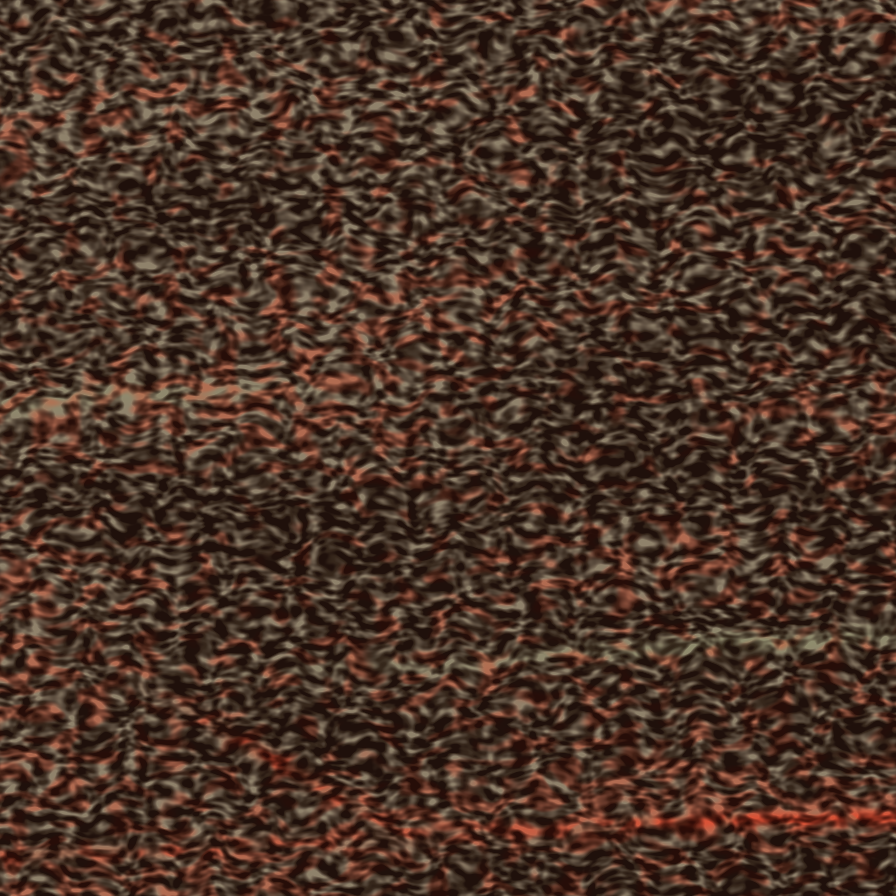
Write a WebGL 2 fragment shader that draws this texture.

```glsl
#version 300 es
precision highp float;
// Coarse brown grain, like rough bark or weathered leather, crossed by a few
// pale and rusty streaks. Warped, flattened gradient noise sets the tone,
// a five-stop ramp colours it and slower noise tints some grains red.

uniform vec2 u_resolution;
out vec4 fragColor;

const vec2 GRAIN_FREQ = vec2(58.0, 100.0);   // grains across and up the canvas
const vec2 BROAD_FREQ = vec2(2.5, 9.0);      // slow bands of light and dark
const vec2 TINT_FREQ = vec2(34.0, 62.0);     // clusters of rusty grains
const float FINE_WEIGHT = 0.5;
const float GRAIN_CONTRAST = 4.2;            // brings the noise to unit spread
const float BROAD_CONTRAST = 0.9;
const float WARP_FREQ = 22.0;
const float WARP_AMOUNT = 0.012;

const vec3 SHADOW = vec3(0.125, 0.062, 0.045);
const vec3 UMBER = vec3(0.22, 0.15, 0.11);
const vec3 BROWN = vec3(0.31, 0.24, 0.20);
const vec3 TAN = vec3(0.42, 0.34, 0.29);
const vec3 CREAM = vec3(0.58, 0.50, 0.43);
const vec3 RUST_TINT = vec3(1.20, 0.84, 0.74);
const vec3 OLIVE_TINT = vec3(0.97, 1.02, 0.98);
const vec3 PALE_TINT = vec3(1.0, 1.08, 1.02);
const vec3 RED_TINT = vec3(1.28, 0.72, 0.60);

float hash(vec2 p) {
    return fract(sin(dot(p, vec2(127.1, 311.7))) * 43758.5453);
}

// Dot product of a random unit gradient with the offset from its corner.
float corner(vec2 cell, vec2 offset) {
    float angle = 6.2832 * hash(cell);
    return dot(vec2(cos(angle), sin(angle)), offset);
}

float gradientNoise(vec2 p) {
    vec2 i = floor(p), f = fract(p);
    vec2 u = f * f * f * (f * (f * 6.0 - 15.0) + 10.0);
    vec2 e = vec2(1.0, 0.0);
    float low = mix(corner(i, f), corner(i + e.xy, f - e.xy), u.x);
    float high = mix(corner(i + e.yx, f - e.yx), corner(i + e.xx, f - e.xx), u.x);
    return mix(low, high, u.y);
}

// Soft stroke through a centre, fading along its length and across its width.
float streak(vec2 p, vec2 centre, float slope, float halfLength, float width) {
    vec2 d = p - centre;
    d.y -= slope * d.x;
    d /= vec2(halfLength, width);
    return exp(-dot(d, d));
}

// Tone runs in standard deviations around the middle brown.
vec3 toneRamp(float t) {
    vec3 c = mix(SHADOW, UMBER, smoothstep(-1.3, -0.25, t));
    c = mix(c, BROWN, clamp((t + 0.25) / 0.7, 0.0, 1.0));
    c = mix(c, TAN, clamp((t - 0.45) / 0.75, 0.0, 1.0));
    return mix(c, CREAM, clamp((t - 1.2) / 0.9, 0.0, 1.0));
}

void main() {
    vec2 p = gl_FragCoord.xy / u_resolution;

    // Tilt the grains locally so that rows wander
    vec2 warp = vec2(gradientNoise(p * WARP_FREQ + 31.7),
                     gradientNoise(p * WARP_FREQ + 75.3));
    vec2 q = p + WARP_AMOUNT * warp;

    // Grain at two scales, over broad bands
    float grain = gradientNoise(q * GRAIN_FREQ)
                + FINE_WEIGHT * gradientNoise(q * GRAIN_FREQ * 1.73 + 17.4);
    float broad = gradientNoise(p * BROAD_FREQ + 4.6);
    float tone = GRAIN_CONTRAST * grain + BROAD_CONTRAST * broad;
    tone += 0.3 * (p.y - 0.5) - 0.25 * (p.x - 0.5);

    // Streaks with slightly ragged edges
    vec2 s = p + vec2(0.0, 0.012 * gradientNoise(p * vec2(9.0, 5.0) + 2.3));
    float pale = 0.0, red = 0.0;
    for (int i = 0; i < 2; i++) {
        float k = float(i);
        vec2 paleCentre = mix(vec2(0.10, 0.555), vec2(0.86, 0.282), k);
        pale += mix(0.7, 1.0, k) * streak(s, paleCentre, 0.045, 0.23, 0.013);
        pale += 0.45 * k * streak(s, vec2(0.50, 0.258), 0.05, 0.24, 0.010);
        vec2 redCentre = mix(vec2(0.08, 0.045), vec2(0.92, 0.088), k);
        red += mix(0.5, 0.9, k) * streak(s, redCentre, 0.035, 0.38, 0.009);
    }
    red += 0.8 * streak(s, vec2(0.32, 0.145), -0.55, 0.11, 0.012);
    tone += 1.5 * pale + 0.75 * red;

    // Colour, rustier towards the bottom
    float rust = gradientNoise(q * TINT_FREQ + 51.9) + 0.35 * broad;
    rust = smoothstep(-0.05, 0.35, rust + 0.16 * (0.5 - p.y));
    vec3 colour = toneRamp(tone) * mix(OLIVE_TINT, RUST_TINT, rust);
    colour *= mix(vec3(1.0), PALE_TINT, min(pale, 1.0));
    colour *= mix(vec3(1.0), RED_TINT, min(red, 1.0));
    fragColor = vec4(clamp(colour, 0.0, 1.0), 1.0);
}
```
